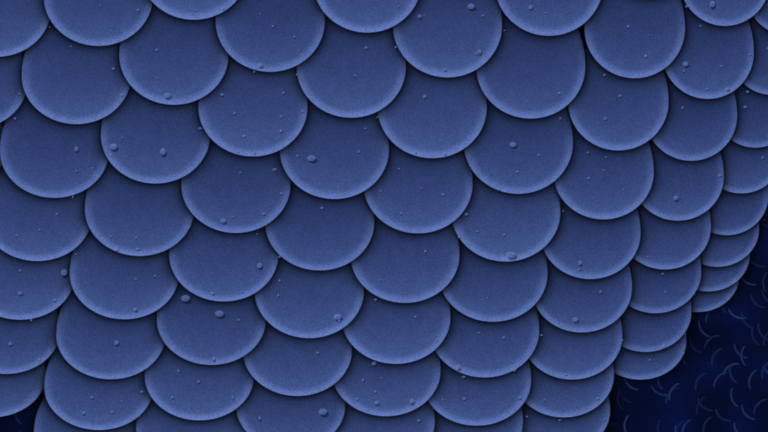
This pattern is drawn by a WebGL 2 fragment shader. Its source:

```glsl
#version 300 es
precision highp float;
// Overlapping domed lenses on a curved body, seen in blue micrograph tones.
// A warped lattice of ellipses is painted back to front; each lens shades what
// lies under it. Dust, grain and a dark field of short hairs complete the scene.

uniform vec2 u_resolution;
out vec4 outColor;

const vec3 DEEP = vec3(0.025, 0.06, 0.20);
const vec3 BRIGHT = vec3(0.42, 0.52, 0.79);
const vec3 HAIR = vec3(0.15, 0.22, 0.40);

float hash(vec2 p) {
    vec3 a = fract(vec3(p.xyx) * vec3(0.1031, 0.1030, 0.0973));
    a += dot(a, a.yzx + 33.33);
    return fract((a.x + a.y) * a.z);
}

vec2 hash2(vec2 p) {
    return vec2(hash(p + 17.3), hash(p + 71.9));
}

float noise(vec2 p) {
    vec2 i = floor(p), f = fract(p);
    f = f * f * (3.0 - 2.0 * f);
    return mix(mix(hash(i), hash(i + vec2(1, 0)), f.x),
               mix(hash(i + vec2(0, 1)), hash(i + vec2(1, 1)), f.x), f.y);
}

// Lowest point of the lens at column p, row q; spacing tightens at the limb
vec2 lensFoot(float p, float q) {
    float limb = max(p - 2.5, 0.0);
    float x = 0.743 + 0.1956 * p + 0.0021 * p * p - 0.0185 * limb * limb
            + q * (-0.0301 + 0.0042 * p - 0.0006 * p * p) + 0.0019 * q * q;
    float y = 0.370 - 0.0808 * p + 0.0109 * p * p + 0.0231 * limb * limb
            - q * (0.1609 - 0.00995 * p - 0.00174 * p * p) + 0.0079 * q * q;
    return vec2(x, y) + 0.007 * (hash2(vec2(p, q) + 40.0) - 0.5);
}

vec2 lensRadius(float p, float q) {
    float limb = max(p - 2.0, 0.0);
    return vec2(0.127 - 0.010 * limb, 0.112 - 0.003 * q - 0.008 * limb);
}

// Tone of a dome: v is the position inside it, d the distance to its centre
float domeTone(vec2 v, float d) {
    float rim = smoothstep(0.80, 0.96, d) * (1.0 - 0.6 * smoothstep(0.97, 1.0, d));
    return 0.42 - 0.13 * v.y + 0.10 * d * d * d + 0.23 * rim * smoothstep(0.7, -0.6, v.y);
}

// Short bent strokes scattered over a grid
float hairs(vec2 uv, float size, float aa) {
    vec2 g = uv / size, base = floor(g);
    float ink = 0.0;
    for (int j = -1; j <= 1; j++)
    for (int i = -1; i <= 1; i++) {
        vec2 cell = base + vec2(i, j);
        vec2 r = g - cell - hash2(cell);
        float angle = 0.5 + 2.2 * hash(cell + 9.0);
        vec2 dir = vec2(cos(angle), sin(angle));
        float along = dot(r, dir);
        float across = dot(r, vec2(-dir.y, dir.x)) + 0.7 * along * along;
        float dist = length(vec2(across, max(abs(along) - 0.45, 0.0))) * size;
        float strength = 0.3 + 0.7 * hash(cell + 5.0);
        ink = max(ink, strength * (1.0 - smoothstep(0.0005, 0.0025 + aa, dist)));
    }
    return ink;
}

// Sparse grains: x is the lit body, y the shaded side
vec2 dust(vec2 uv, float size, float chance, float radius, float aa) {
    vec2 cell = floor(uv / size);
    vec2 r = uv - (cell + 0.2 + 0.6 * hash2(cell)) * size;
    r.x *= 0.7 + 0.6 * hash(cell + 3.0);
    radius *= 0.6 + 0.6 * hash(cell + 8.0);
    vec2 dist = vec2(length(r), length(r - vec2(0.4, -0.8) * radius));
    return step(hash(cell + 21.0), chance) * (1.0 - smoothstep(radius - aa, radius + aa, dist));
}

void main() {
    vec2 uv = gl_FragCoord.xy / u_resolution.y;
    float pixel = 1.0 / u_resolution.y;

    // Background field
    vec3 color = DEEP * (0.65 + 0.6 * noise(uv * 14.0));
    color = mix(color, HAIR, 0.75 * hairs(uv, 0.045, pixel));

    // Lenses, lower rows first so that upper ones overlap them
    float body = 0.0;
    for (int row = 5; row >= -6; row--)
    for (int col = 6; col >= -5; col--) {
        if (col > 3 && row > 2) continue;
        float p = float(col), q = float(row);
        vec2 radius = lensRadius(p, q);
        vec2 v = (uv - lensFoot(p, q) - vec2(0.0, radius.y)) / radius;
        v.y *= v.y > 0.0 ? 0.70 : 1.0;
        float d = length(v);
        if (d > 2.0) continue;
        float gap = max(d - 1.0, 0.0);
        color *= 1.0 - 0.62 * exp(-gap * 13.0) - 0.18 * exp(-gap * 5.0);
        float aa = pixel / radius.y;
        float cover = 1.0 - smoothstep(1.0 - aa, 1.0 + aa, d);
        float tone = domeTone(v, d) + 0.05 * (hash(vec2(p, q)) - 0.5) - 0.025 * max(p - 2.0, 0.0);
        color = mix(color, mix(DEEP, BRIGHT, tone), cover);
        body = max(body, cover);
    }

    // Dust and fine grain
    vec2 grains = dust(uv, 0.115, 0.25, 0.0065, pixel);
    vec2 specks = dust(uv + 5.3, 0.047, 0.22, 0.0028, pixel);
    color *= 1.0 - 0.4 * body * max(grains.y, specks.y);
    color = mix(color, BRIGHT, body * max(0.55 * grains.x, 0.6 * specks.x));
    color *= 1.0 + 0.13 * (noise(uv * 330.0) - 0.5) + 0.05 * (noise(uv * 60.0) - 0.5);
    outColor = vec4(color, 1.0);
}
```
